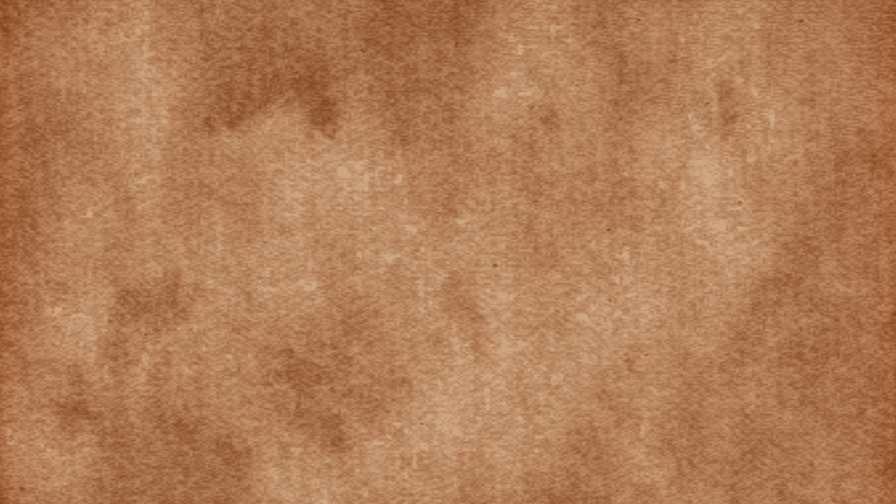
Reproduce this texture procedurally as a WebGL 2 fragment shader.

```glsl
#version 300 es
precision highp float;
// Aged brown paper: mottled stains, faint vertical streaks, fibre grain and darkened edges.

uniform vec2 u_resolution;
out vec4 fragColor;

const vec3 DARK  = vec3(0.60, 0.38, 0.23);
const vec3 MID   = vec3(0.69, 0.48, 0.33);
const vec3 LIGHT = vec3(0.76, 0.58, 0.43);
const vec3 EDGE_TINT = vec3(0.005, -0.018, -0.022);

const vec2 CLOUD_SCALE  = vec2(5.0, 3.8);    // cells per canvas height
const vec2 STREAK_SCALE = vec2(17.0, 1.6);
const vec2 FIBRE_SCALE  = vec2(95.0, 165.0);
const vec2 GRAIN_SCALE  = vec2(190.0, 270.0);
const float CLOUD_GAIN  = 3.3;
const float STREAK_GAIN = 0.65;
const float FIBRE_GAIN  = 1.0;
const float GRAIN_GAIN  = 1.15;
const float STAIN_GAIN  = 0.9;
const float FLECK_GAIN  = 0.9;
const float SPECK_GAIN  = 1.3;
const float EDGE_GAIN   = 0.85;
const float EDGE_WIDTH  = 0.07;
const float BIAS        = 0.17;
const float SPECK_CELLS = 16.0;
const float SPECK_SHARE = 0.05;

float hash(vec2 p) {
    return fract(sin(dot(p, vec2(127.1, 311.7))) * 43758.5453);
}

float noise(vec2 p) {
    vec2 i = floor(p);
    vec2 f = fract(p);
    f = f * f * (3.0 - 2.0 * f);
    float low  = mix(hash(i), hash(i + vec2(1.0, 0.0)), f.x);
    float high = mix(hash(i + vec2(0.0, 1.0)), hash(i + vec2(1.0, 1.0)), f.x);
    return mix(low, high, f.y);
}

// Layered noise, normalised to 0..1
float fbm(vec2 p) {
    const mat2 TURN = mat2(0.96, 0.28, -0.28, 0.96);
    float sum = 0.0, total = 0.0, weight = 1.0;
    for (int octave = 0; octave < 5; octave++) {
        sum += weight * noise(p);
        total += weight;
        weight *= 0.62;
        p = TURN * p * 2.03 + 17.3;
    }
    return sum / total;
}

// Rare small dark specks, one candidate per cell
float specks(vec2 p) {
    vec2 cell = floor(p * SPECK_CELLS);
    vec2 centre = 0.25 + 0.5 * vec2(hash(cell + 3.1), hash(cell + 8.7));
    vec2 offset = (fract(p * SPECK_CELLS) - centre) / SPECK_CELLS;
    offset.y += offset.x * (hash(cell + 5.3) - 0.5);
    float radius = mix(0.003, 0.007, hash(cell + 1.9));
    float dist = length(offset * vec2(0.8, 1.3));
    return step(hash(cell), SPECK_SHARE) * (1.0 - smoothstep(0.3 * radius, radius, dist));
}

void main() {
    vec2 p = gl_FragCoord.xy / u_resolution.y;
    float aspect = u_resolution.x / u_resolution.y;

    // Broad mottling and vertical streaks
    float cloud = fbm(p * CLOUD_SCALE + 4.7);
    float streak = noise(p * STREAK_SCALE + 31.0);
    float fineStreak = noise(p * STREAK_SCALE * vec2(2.3, 2.0) + 57.0);
    float tone = BIAS + CLOUD_GAIN * (cloud - 0.5);
    tone += STREAK_GAIN * (0.65 * streak + 0.35 * fineStreak - 0.5);

    // Scattered darker stains
    float stain = fbm(p * vec2(6.5, 5.0) + 83.0);
    tone -= STAIN_GAIN * smoothstep(0.60, 0.78, stain);

    // Short horizontal fibres and fine grain
    tone += FIBRE_GAIN * (noise(p * FIBRE_SCALE) - 0.5);
    tone += GRAIN_GAIN * (noise(p * GRAIN_SCALE + 11.0) - 0.5);

    // Pale worn flecks inside the light areas, and dark specks
    float fleck = smoothstep(0.74, 0.95, noise(p * vec2(62.0, 75.0) + 23.0));
    tone += FLECK_GAIN * fleck * smoothstep(0.55, 0.68, cloud);
    tone -= SPECK_GAIN * specks(p);

    // Uneven darkening toward the borders
    float ragged = 0.6 + 0.8 * fbm(p * 4.0 + 61.0);
    float side = exp(-min(p.x, aspect - p.x) / EDGE_WIDTH);
    float top = exp(-(1.0 - p.y) / (2.0 * EDGE_WIDTH));
    float bottom = exp(-p.y / EDGE_WIDTH);
    float edge = ragged * (side + 0.55 * top + 0.35 * bottom);
    tone -= EDGE_GAIN * edge;

    // Tone to colour
    tone = clamp(tone, -1.9, 1.7);
    vec3 colour = MID + max(tone, 0.0) * (LIGHT - MID) + min(tone, 0.0) * (MID - DARK);
    colour += EDGE_TINT * min(side, 1.0);
    fragColor = vec4(colour, 1.0);
}
```
